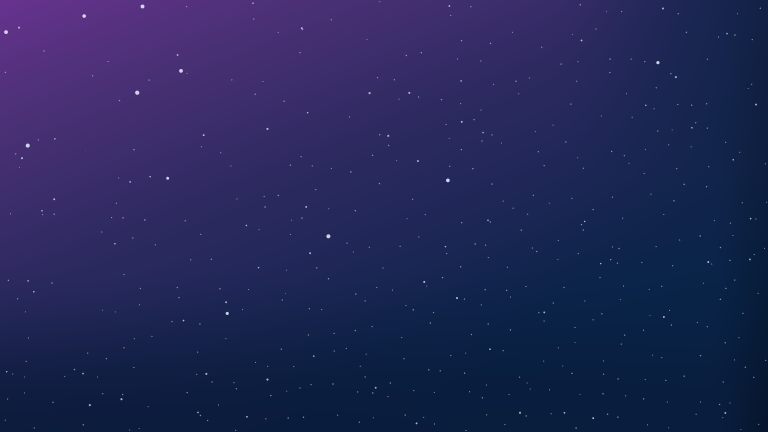
A Shadertoy shader for this background:

```glsl
float hash(vec2 p) {
    return fract(sin(dot(p, vec2(127.1, 311.7))) * 43758.5453);
}

// Purple upper-left corner fading through indigo to deep blue
vec3 skyColor(vec2 uv) {
    float t = 0.62 * uv.x + 0.86 * (1.0 - uv.y);
    vec3 sky = mix(vec3(0.43, 0.20, 0.58), vec3(0.29, 0.19, 0.46), smoothstep(-0.12, 0.31, t));
    sky = mix(sky, vec3(0.18, 0.165, 0.38), smoothstep(0.2, 0.62, t));
    sky = mix(sky, vec3(0.08, 0.145, 0.31), smoothstep(0.48, 1.03, t));
    sky = mix(sky, vec3(0.03, 0.14, 0.28), smoothstep(0.84, 1.18, t));

    // Darker lower border, weaker under the blue area
    float low = smoothstep(0.4, 0.0, uv.y) * mix(0.85, 0.6, uv.x);
    sky = mix(sky, vec3(0.04, 0.10, 0.22), low);

    // Blue right side ending in a faint dark edge
    float right = smoothstep(0.7, 1.0, uv.x) * smoothstep(0.1, 0.8, uv.y);
    sky = mix(sky, vec3(0.06, 0.14, 0.285), 0.8 * right);
    float edge = smoothstep(0.92, 1.02, uv.x) * mix(0.3, 0.12, uv.y);
    return sky * (1.0 - edge);
}

// One jittered star per grid cell, kept with the given chance
float starLayer(vec2 p, float cells, float radius, float chance, float seed) {
    vec2 cell = floor(p * cells);
    vec2 key = cell + seed;
    vec2 center = cell + 0.06 + 0.88 * vec2(hash(key), hash(key + 37.2));
    float size = radius * mix(0.75, 1.15, hash(key + 71.9));
    float pixel = 1.0 / iResolution.y;
    float d = length(p - center / cells);
    float disc = clamp((size - d) / pixel + 0.5, 0.0, 1.0);
    float coverage = min(1.0, 2.0 * size / pixel);
    return disc * coverage * step(hash(key + 113.5), chance);
}

void mainImage(out vec4 fragColor, in vec2 fragCoord) {
    vec2 uv = fragCoord / iResolution.xy;
    vec2 p = fragCoord / iResolution.y;
    vec3 color = skyColor(uv);

    // Fine dust is denser toward the lower right
    float lowerRight = smoothstep(-0.8, 0.7, uv.x - uv.y);
    float dust = starLayer(p, 19.0, 0.0014, mix(0.25, 0.95, lowerRight), 3.0);
    float small = starLayer(p, 9.0, 0.0021, 0.45, 19.0);

    // Bright stars gather in the upper left
    float upperLeft = smoothstep(0.32, 0.22, uv.x) * smoothstep(0.52, 0.64, uv.y);
    float bright = starLayer(p, 8.0, 0.0042, mix(0.07, 0.6, upperLeft), 47.0);

    float light = max(max(0.54 * dust, 0.74 * small), 0.9 * bright);
    color = mix(color, vec3(0.88, 0.90, 0.98), light);
    fragColor = vec4(color, 1.0);
}
```
